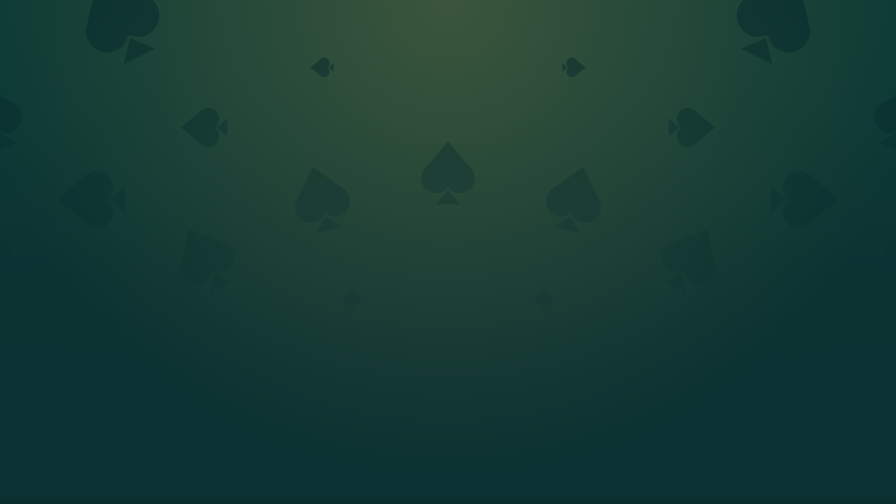
A WebGL 2 fragment shader for this background:

```glsl
#version 300 es
precision highp float;

uniform vec2 u_resolution;
out vec4 outColor;

// Spade of unit height, tip at y = 0.5, foot at y = -0.5
float spadeDistance(vec2 p) {
    p.x = abs(p.x);
    vec2 lobeCenter = vec2(0.19, -0.09);
    vec2 flank = vec2(0.643, -0.766);
    float lobe = length(p - lobeCenter) - 0.235;
    float wedge = max(dot(p - vec2(0.0, 0.5), vec2(0.766, 0.643)),
                      dot(p - lobeCenter, flank));
    float stem = max(dot(p - vec2(0.0, -0.27), vec2(0.77, 0.64)), -0.5 - p.y);
    return min(min(lobe, wedge), stem);
}

// Each spade: offset from the middle, depth from the top, height, tilt
const vec4 spades[11] = vec4[11](
    vec4(0.0, 0.343, 0.125, 0.0),
    vec4(0.252, 0.394, 0.13, 0.25),
    vec4(0.483, 0.512, 0.132, 0.5),
    vec4(0.708, 0.396, 0.134, 1.57),
    vec4(0.484, 0.253, 0.092, 1.57),
    vec4(0.25, 0.134, 0.046, 1.57),
    vec4(0.653, 0.032, 0.18, 0.47),
    vec4(0.905, 0.231, 0.135, 0.4),
    vec4(0.912, 0.53, 0.135, 1.57),
    vec4(0.708, 0.648, 0.13, 0.7),
    vec4(0.19, 0.59, 0.04, 0.0)
);

void main() {
    // Height units, mirrored about the vertical axis
    vec2 p = (gl_FragCoord.xy - vec2(0.5 * u_resolution.x, 0.0)) / u_resolution.y;
    p.x = abs(p.x);
    float depth = 1.0 - p.y;
    float pixel = 1.0 / u_resolution.y;

    // Teal ground, greener toward the top
    vec3 color = mix(vec3(0.05, 0.23, 0.21), vec3(0.045, 0.193, 0.195),
                     smoothstep(0.0, 0.75, depth));

    // Olive glow from the top center
    float glow = pow(max(1.0 - length(vec2(p.x, depth)) / 0.95, 0.0), 1.1);
    color = mix(color, vec3(0.235, 0.335, 0.235), glow);

    // Spades, fading with depth
    float coverage = 0.0;
    for (int i = 0; i < 11; i++) {
        vec4 s = spades[i];
        vec2 d = p - vec2(s.x, 1.0 - s.y);
        float c = cos(s.w), n = sin(s.w);
        vec2 local = vec2(c * d.x - n * d.y, n * d.x + c * d.y) / s.z;
        float dist = spadeDistance(local) * s.z;
        coverage = max(coverage, 1.0 - smoothstep(-0.7 * pixel, 0.7 * pixel, dist));
    }
    float fade = 0.62 * max(1.0 - depth / 0.8, 0.0);
    color = mix(color, vec3(0.03, 0.17, 0.18), coverage * fade);

    // Slight shade along the bottom edge
    color *= 1.0 - 0.08 * smoothstep(0.02, 0.0, p.y);

    outColor = vec4(color, 1.0);
}
```
